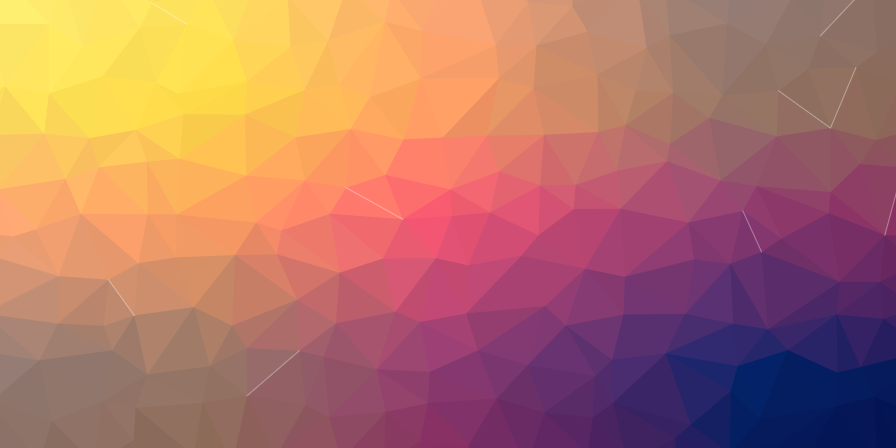
This background is drawn by a WebGL 2 fragment shader. Its source:

```glsl
#version 300 es
precision highp float;

uniform vec2 u_resolution;
out vec4 fragColor;

// Colour ramp, used along both axes
const vec3 PALE = vec3(1.0, 0.92, 0.44);
const vec3 GOLD = vec3(1.0, 0.86, 0.27);
const vec3 PINK = vec3(1.0, 0.35, 0.45);
const vec3 NAVY = vec3(0.0, 0.15, 0.43);
const vec3 DEEP = vec3(0.01, 0.07, 0.31);
const float GOLD_STOP = 0.24;
const float PINK_STOP = 0.48;
const float NAVY_STOP = 0.81;

// Mesh, in units of the canvas height
const vec2 CELL = vec2(0.108, 0.104);
const vec2 MESH_ORIGIN = vec2(0.0, -0.015);
const float JITTER = 0.37;
const float SHADE_VARIATION = 0.025;

// Rare pale seams between facets
const float SEAM_CHANCE = 0.03;
const float SEAM_WIDTH = 0.0012;
const float SEAM_OPACITY = 0.35;

// Linear RGB to XYZ relative to white
const mat3 RGB_TO_XYZ = mat3(
    0.4339, 0.2126, 0.0177,
    0.3762, 0.7152, 0.1095,
    0.1899, 0.0722, 0.8728);

float hash(vec2 p) {
    return fract(sin(dot(p, vec2(127.1, 311.7))) * 43758.5453);
}

float cross2(vec2 a, vec2 b) {
    return a.x * b.y - a.y * b.x;
}

// Cube-root XYZ: mixing here is the same as mixing in Lab
vec3 toPerceptual(vec3 rgb) {
    return pow(RGB_TO_XYZ * pow(rgb, vec3(2.2)), vec3(1.0 / 3.0));
}

vec3 fromPerceptual(vec3 c) {
    vec3 linearRgb = inverse(RGB_TO_XYZ) * (c * c * c);
    return pow(clamp(linearRgb, 0.0, 1.0), vec3(1.0 / 2.2));
}

float progress(float from, float to, float t) {
    return clamp((t - from) / (to - from), 0.0, 1.0);
}

vec3 ramp(float t) {
    vec3 c = mix(toPerceptual(PALE), toPerceptual(GOLD), progress(0.0, GOLD_STOP, t));
    c = mix(c, toPerceptual(PINK), progress(GOLD_STOP, PINK_STOP, t));
    c = mix(c, toPerceptual(NAVY), progress(PINK_STOP, NAVY_STOP, t));
    return mix(c, toPerceptual(DEEP), progress(NAVY_STOP, 1.0, t));
}

vec3 facetColor(vec2 center) {
    float x = center.x * u_resolution.y / u_resolution.x;
    vec3 c = fromPerceptual(0.5 * (ramp(x) + ramp(1.0 - center.y)));
    return c * (1.0 + SHADE_VARIATION * (2.0 * hash(center * 91.0) - 1.0));
}

vec2 meshPoint(vec2 id) {
    vec2 offset = vec2(hash(id), hash(id + 57.3)) * 2.0 - 1.0;
    return MESH_ORIGIN + (id + JITTER * offset) * CELL;
}

// Signed distance to the line a-b, positive on its left
float edgeDistance(vec2 p, vec2 a, vec2 b) {
    return cross2(normalize(b - a), p - a);
}

// Adds one facet, weighted by its pixel coverage
void addFacet(inout vec4 sum, vec2 p, vec2 a, vec2 b, vec2 c, float pixel) {
    float inside = min(edgeDistance(p, a, b), min(edgeDistance(p, b, c), edgeDistance(p, c, a)));
    float coverage = clamp(inside / pixel + 0.5, 0.0, 1.0);
    if (coverage > 0.0) sum += coverage * vec4(facetColor((a + b + c) / 3.0), 1.0);
}

float segmentDistance(vec2 p, vec2 a, vec2 b) {
    vec2 ab = b - a;
    return length(p - a - ab * clamp(dot(p - a, ab) / dot(ab, ab), 0.0, 1.0));
}

void main() {
    vec2 p = gl_FragCoord.xy / u_resolution.y;
    float pixel = 1.0 / u_resolution.y;
    vec2 home = floor((p - MESH_ORIGIN) / CELL);
    vec4 sum = vec4(0.0);
    float seam = 0.0;

    for (int j = -1; j <= 1; j++) {
        for (int i = -1; i <= 1; i++) {
            vec2 id = home + vec2(i, j);
            vec2 a = meshPoint(id);
            vec2 b = meshPoint(id + vec2(1, 0));
            vec2 c = meshPoint(id + vec2(1, 1));
            vec2 d = meshPoint(id + vec2(0, 1));

            // Delaunay choice of diagonal: sine of the angles at b plus d
            float flip = cross2(c - b, a - b) * dot(a - d, c - d)
                       + dot(c - b, a - b) * cross2(a - d, c - d);
            if (flip < 0.0) { vec2 first = a; a = b; b = c; c = d; d = first; }

            addFacet(sum, p, a, b, c, pixel);
            addFacet(sum, p, a, c, d, pixel);
            float line = clamp((SEAM_WIDTH - segmentDistance(p, a, c)) / pixel + 0.5, 0.0, 1.0);
            seam = max(seam, line * step(hash(id + 19.7), SEAM_CHANCE));
        }
    }
    vec3 color = sum.rgb / max(sum.a, 0.0001);
    fragColor = vec4(mix(color, vec3(1.0), seam * SEAM_OPACITY), 1.0);
}
```
